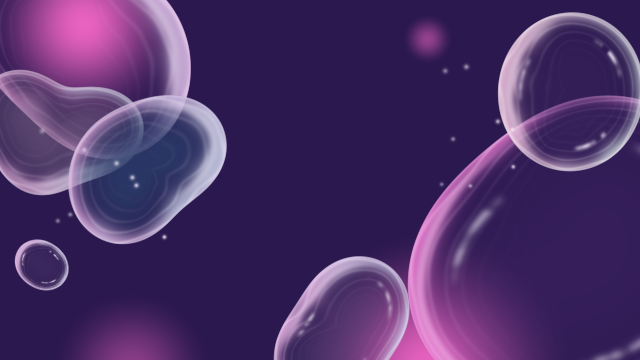
This background is drawn by a WebGL 2 fragment shader. Its source:

```glsl
#version 300 es
precision highp float;

uniform vec2 u_resolution;
out vec4 outColor;

#define NIGHT vec3(0.168, 0.094, 0.305)
#define PINK vec3(1.0, 0.42, 0.80)
#define AQUA vec3(0.66, 0.92, 0.92)
#define LILAC vec3(0.82, 0.73, 0.88)
#define PEARL vec3(0.95, 0.92, 0.97)
#define IRIDESCENCE 0.30
#define RIM_OPACITY 0.90
#define CRESCENT 0.62
#define GLINT_DEPTH 0.29
#define STAR_COUNT 16
#define STAR_SIZE 0.006

vec2 hash2(vec2 p) {
    p = vec2(dot(p, vec2(127.1, 311.7)), dot(p, vec2(269.5, 183.3)));
    return fract(sin(p) * 43758.5);
}

// Gradient noise, roughly -0.7 to 0.7
float noise(vec2 p) {
    vec2 cell = floor(p), f = fract(p);
    vec2 u = f * f * (3.0 - 2.0 * f);
    vec2 e = vec2(1.0, 0.0);
    float a = dot(hash2(cell) * 2.0 - 1.0, f);
    float b = dot(hash2(cell + e.xy) * 2.0 - 1.0, f - e.xy);
    float c = dot(hash2(cell + e.yx) * 2.0 - 1.0, f - e.yx);
    float d = dot(hash2(cell + e.xx) * 2.0 - 1.0, f - e.xx);
    return mix(mix(a, b, u.x), mix(c, d, u.x), u.y);
}

// Signed distance to a circle bent by its second and third harmonics
float blobDistance(vec2 q, float radius, vec4 bend) {
    float a = atan(q.y, q.x);
    vec4 wave = vec4(cos(2.0 * a), sin(2.0 * a), cos(3.0 * a), sin(3.0 * a));
    float r = radius + dot(bend, wave);
    float slope = dot(bend, vec4(-2.0, 2.0, -3.0, 3.0) * wave.yxwz);
    return (length(q) - r) / sqrt(1.0 + slope * slope / (r * r));
}

void glow(inout vec3 col, vec2 p, vec2 centre, float radius, float strength) {
    col = mix(col, PINK, strength * smoothstep(radius, 0.0, distance(p, centre)));
}

// tint.a is the glint strength, fill.a the opacity of the body,
// film holds the rim width and the angle of the lit side
void bubble(inout vec3 col, vec2 p, vec2 centre, float radius, vec4 bend,
            vec4 tint, vec4 fill, vec2 film) {
    vec2 q = p - centre;
    float px = 1.0 / u_resolution.y;
    float d = blobDistance(q, radius, bend);
    float inside = smoothstep(px, -px, d);
    float depth = max(-d, 0.0);
    vec2 dir = q / max(length(q), 0.001);
    float n = noise(dir * 1.7 + centre * 9.0);
    float lit = smoothstep(0.2, 1.0, dot(dir, vec2(cos(film.y), sin(film.y))));

    // Body, clearer towards the edge
    float body = fill.a * mix(0.45, 1.0, smoothstep(0.0, radius * 0.8, depth));
    col = mix(col, fill.rgb, inside * body);

    // Soap film, wider on the lit side, with fine folds
    float t = depth / (film.x * (0.62 + 0.4 * n + 0.45 * lit));
    float band = exp(-t * t * 1.3);
    float fold = pow(0.5 + 0.5 * sin(t * 8.0 + n * 7.0), 5.0) * exp(-t * 1.1);
    vec3 sheen = mix(PINK, AQUA, smoothstep(-0.8, 1.0, dir.x + n));
    vec3 rim = mix(tint.rgb, sheen, IRIDESCENCE);
    col = mix(col, rim, inside * band * RIM_OPACITY * clamp(0.72 + 0.5 * n + 0.25 * lit, 0.0, 1.0));
    col = mix(col, mix(rim, PEARL, 0.6), inside * fold * 0.55);

    // Bright crescent and outline
    float crescent = exp(-pow((t - 0.55) / 0.27, 2.0)) * lit;
    col = mix(col, mix(rim, PEARL, 0.55), inside * crescent * CRESCENT);
    col = mix(col, mix(tint.rgb, PEARL, 0.5), inside * 0.75 * exp(-depth / 0.005));

    // Curved reflections inside the skin
    float track = exp(-pow((depth / radius - GLINT_DEPTH) / 0.032, 2.0));
    for (int i = 0; i < 3; i++) {
        float a = 0.7 + 2.2 * float(i);
        float arc = smoothstep(0.88, 0.99, dot(dir, vec2(cos(a), sin(a))));
        float streak = smoothstep(-0.35, 0.3, noise(dir * 6.0 + centre * 5.0));
        col = mix(col, PEARL, inside * tint.a * track * arc * streak);
    }
}

// Two loose drifts of soft sparks, left and right
void stars(inout vec3 col, vec2 p) {
    for (int i = 0; i < STAR_COUNT; i++) {
        vec2 h = hash2(vec2(float(i), 3.7));
        vec2 pos = i % 2 == 0 ? vec2(0.03, 0.10) + h * vec2(0.44, 0.56)
                              : vec2(1.13, 0.30) + h * vec2(0.37, 0.58);
        float r = distance(p, pos) / (STAR_SIZE * mix(0.7, 1.2, h.y));
        col = mix(col, PEARL, mix(0.3, 0.9, h.x) * exp(-r * r));
    }
}

void main() {
    vec2 p = gl_FragCoord.xy / u_resolution.y;
    p.x += 0.5 * (16.0 / 9.0 - u_resolution.x / u_resolution.y);
    vec3 col = NIGHT;

    // Background lights
    glow(col, p, vec2(0.231, 0.93), 0.27, 1.0);
    glow(col, p, vec2(1.188, 0.891), 0.073, 0.5);
    glow(col, p, vec2(0.366, -0.03), 0.23, 0.46);
    glow(col, p, vec2(1.20, -0.03), 0.40, 0.90);

    // Upper left cluster
    bubble(col, p, vec2(0.239, 0.855), 0.285, vec4(0.007, -0.035, -0.005, 0.009),
           vec4(0.91, 0.62, 0.87, 0.0), vec4(0.50, 0.22, 0.52, 0.18), vec2(0.062, 0.3));
    bubble(col, p, vec2(0.153, 0.632), 0.190, vec4(0.035, -0.009, 0.020, 0.014),
           vec4(0.68, 0.61, 0.73, 0.0), vec4(0.46, 0.38, 0.51, 0.60), vec2(0.048, -1.3));
    bubble(col, p, vec2(0.400, 0.538), 0.203, vec4(0.008, 0.034, 0.006, 0.008),
           vec4(LILAC, 0.0), vec4(0.16, 0.23, 0.41, 0.85), vec2(0.056, 0.3));

    // Lower bubbles
    bubble(col, p, vec2(0.116, 0.264), 0.071, vec4(0.002, -0.006, 0.0, 0.0),
           vec4(LILAC, 0.8), vec4(0.29, 0.21, 0.42, 0.5), vec2(0.014, 2.4));
    bubble(col, p, vec2(0.949, 0.074), 0.189, vec4(-0.016, 0.036, 0.0, 0.0),
           vec4(LILAC, 0.6), vec4(0.34, 0.27, 0.46, 0.45), vec2(0.046, 2.2));

    // Right hand pair
    bubble(col, p, vec2(1.608, 0.282), 0.446, vec4(0.012, 0.035, -0.009, -0.009),
           vec4(0.88, 0.42, 0.80, 0.5), vec4(0.245, 0.14, 0.40, 0.5), vec2(0.056, 3.3));
    bubble(col, p, vec2(1.586, 0.745), 0.211, vec4(-0.009, 0.002, 0.0, 0.0),
           vec4(0.88, 0.85, 0.86, 0.8), vec4(0.25, 0.16, 0.38, 0.4), vec2(0.050, 3.0));

    stars(col, p);
    outColor = vec4(col, 1.0);
}
```
